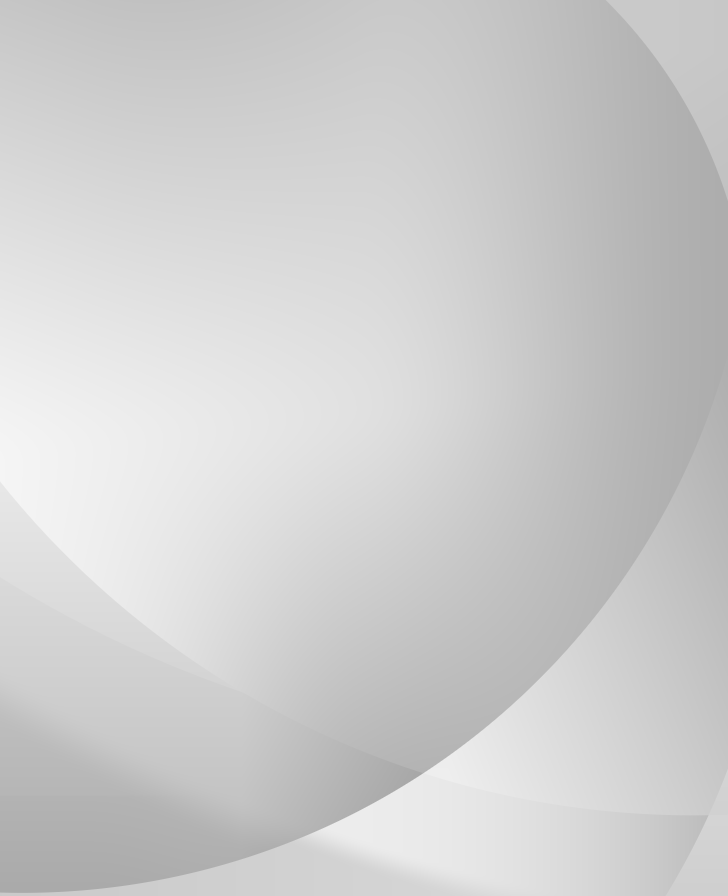
This background is drawn by a WebGL 1 fragment shader. Its source:

```glsl
precision highp float;
// Overlapping translucent grey discs, larger than the canvas, with soft light.
// Each region gets its own smooth tone; disc masks then layer the regions.
// Coordinates are in canvas heights, with y running down from the top.

uniform vec2 u_resolution;

// Signed distance to a circle, negative inside.
float circle(vec2 p, vec2 center, float radius) {
  return length(p - center) - radius;
}

// Smooth-edged coverage of the inside of a shape.
float cover(float dist) {
  return clamp(0.5 - dist * u_resolution.y, 0.0, 1.0);
}

// Glowing main face: a bright ridge from the left, fading up, down and right.
float faceTone(vec2 p) {
  float ridge = 0.52 - 0.16 * p.x;
  float tone = 0.96 - 0.2 * p.x - 0.12 * smoothstep(0.4, 0.8, p.x);
  float above = sqrt(pow(max(ridge - p.y, 0.0), 2.0) + 0.0025) - 0.05;
  float below = sqrt(pow(max(p.y - ridge, 0.0), 2.0) + 0.0016) - 0.04;
  float side = (p.x - 0.4) / 0.22;
  tone -= 0.39 * above * (1.0 - smoothstep(0.1, 0.8, p.x));
  tone -= 0.45 * below * exp(-side * side);
  return tone;
}

// Shaded crescent at the lower left, with two broad bands across it.
float crescentTone(vec2 p, float band) {
  float tone = 0.9 - 0.35 * (p.y - 0.56) - 0.6 * max(p.x - 0.27, 0.0);
  tone -= 0.018 * (1.0 - cover(circle(p, vec2(0.69, -0.46), 1.302)));
  tone -= 0.055 * smoothstep(-0.008, 0.05, band);
  float lowerStep = smoothstep(0.886, 0.89, p.y);
  return tone - 0.01 * lowerStep * (1.0 - smoothstep(0.1, 0.26, p.x));
}

// Light sheets behind the main disc at the lower right.
float sheetTone(vec2 p, float bowl, float band) {
  float upper = 0.91 - 0.5 * max(p.x - 0.5, 0.0) + 0.2 * (p.y - 0.75);
  float offset = max(p.x - 0.38, 0.0);
  float lower = 0.925 - 1.1 * offset * offset;
  float floorTone = 0.79 + 0.09 * p.x;
  lower = mix(lower, min(lower, floorTone), smoothstep(-0.012, 0.022, band));
  return mix(lower, upper, cover(bowl));
}

void main() {
  vec2 p = vec2(gl_FragCoord.x, u_resolution.y - gl_FragCoord.y) / u_resolution.y;

  float mainDisc = circle(p, vec2(0.025, 0.18), 0.8165);
  float bowl = circle(p, vec2(0.774, -0.08), 0.99);
  float band = circle(p, vec2(0.947, -0.679), 1.716);
  float rightDisc = circle(p, vec2(0.033, 0.564), 0.833);
  float topDisc = circle(p, vec2(0.294, 0.386), 0.543);

  // Lower right sheets and the pale corner beyond them.
  float corner = 0.83 - 0.25 * (p.y - 0.92);
  corner -= 0.015 * cover(bowl);
  float sheets = sheetTone(p, bowl, band);
  float cornerMask = (1.0 - cover(rightDisc)) * step(0.7, p.y);
  float tone = mix(sheets, corner, cornerMask);

  // Main disc, split by the bowl-shaped arc.
  float disc = mix(crescentTone(p, band), faceTone(p), cover(bowl));
  tone = mix(tone, disc, cover(mainDisc));

  // Pale wedge at the upper right.
  float wedge = 0.79 - 0.15 * max(p.y - 0.06, 0.0) - 0.1 * max(p.x - 0.72, 0.0);
  tone = mix(tone, wedge, (1.0 - cover(topDisc)) * step(p.y, 0.386));

  gl_FragColor = vec4(vec3(tone), 1.0);
}
```
